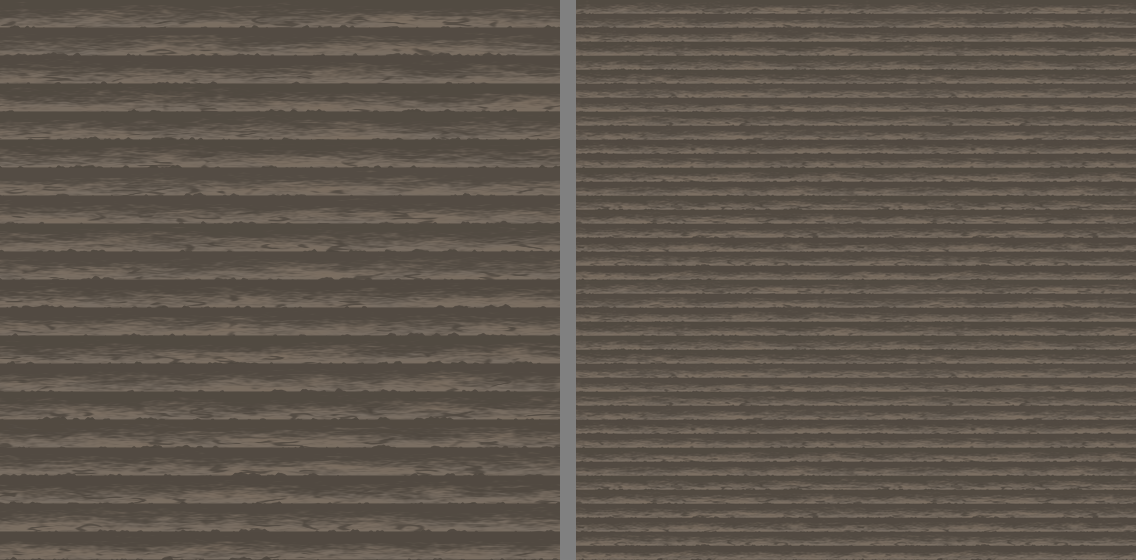
Left: one tile. Right: repeated 2 by 2.
Give the GLSL for this texture, as a WebGL 1 fragment shader.

```glsl
precision highp float;
// Twenty overlapping weathered wood boards with streaky grain, cracks and chipped lower edges.
uniform vec2 u_resolution;

float hash(vec2 p) {
    return fract(sin(dot(p, vec2(127.1, 311.7))) * 43758.5453);
}

// Lattice gradient at a wrapped cell, dotted with the offset from it
float corner(vec2 cell, vec2 offset, vec2 period) {
    float angle = 6.28319 * hash(mod(cell, period) + period * 0.37);
    return dot(vec2(cos(angle), sin(angle)), offset);
}

// Gradient noise that wraps over the unit square
float noise(vec2 uv, vec2 period) {
    vec2 p = uv * period;
    vec2 i = floor(p), f = fract(p);
    vec2 w = f * f * f * (f * (f * 6.0 - 15.0) + 10.0);
    float low = mix(corner(i, f, period),
                    corner(i + vec2(1.0, 0.0), f - vec2(1.0, 0.0), period), w.x);
    float high = mix(corner(i + vec2(0.0, 1.0), f - vec2(0.0, 1.0), period),
                     corner(i + 1.0, f - 1.0, period), w.x);
    return mix(low, high, w.y);
}

void main() {
    vec2 uv = gl_FragCoord.xy / u_resolution;
    float row = floor(uv.y * 20.0);
    float height = fract(uv.y * 20.0);
    float depth = 1.0 - height;
    float blur = 30.0 / u_resolution.y;

    // Each board takes its own stretch of wood, gently warped
    vec2 wood = vec2(uv.x + hash(vec2(row, 4.0)), uv.y);
    wood.y += 0.0025 * noise(wood, vec2(9.0, 40.0));

    // Broad worn patches and fine horizontal streaks
    float patches = noise(wood, vec2(6.0, 40.0)) + 0.5 * noise(wood, vec2(17.0, 80.0));
    float streaks = 0.5 * noise(wood, vec2(14.0, 130.0))
                  + 0.6 * noise(wood, vec2(32.0, 240.0))
                  + 0.5 * noise(wood, vec2(75.0, 390.0));
    float wear = smoothstep(0.3, 1.0, depth + 0.25 * patches + 0.45 * streaks);

    // Thin broken cracks in the exposed lower half
    float crack = 1.0 - smoothstep(0.04, 0.17, abs(noise(wood, vec2(15.0, 100.0))));
    crack *= smoothstep(0.12, 0.3, noise(wood, vec2(22.0, 60.0)));
    crack *= smoothstep(0.35, 0.65, depth);

    // Ragged bottom edge with occasional chips
    vec2 rim = vec2(wood.x, (row + 0.5) / 20.0);
    float chip = 0.02 + 0.14 * max(0.0, noise(rim, vec2(64.0, 20.0))
               + 0.5 * noise(rim, vec2(150.0, 20.0)) + 0.6 * noise(rim, vec2(9.0, 20.0)) - 0.08);
    float board = smoothstep(chip - 0.5 * blur, chip + 0.5 * blur, height);

    vec3 shade = vec3(0.322, 0.292, 0.259) + 0.012 * (hash(vec2(row, 9.0)) - 0.5);
    vec3 worn = vec3(0.475, 0.430, 0.385) + vec3(0.012, 0.0, -0.012) * patches;
    vec3 color = mix(shade, worn, wear * board);
    color = mix(color, shade * 0.95, 0.8 * crack);
    gl_FragColor = vec4(color, 1.0);
}
```
